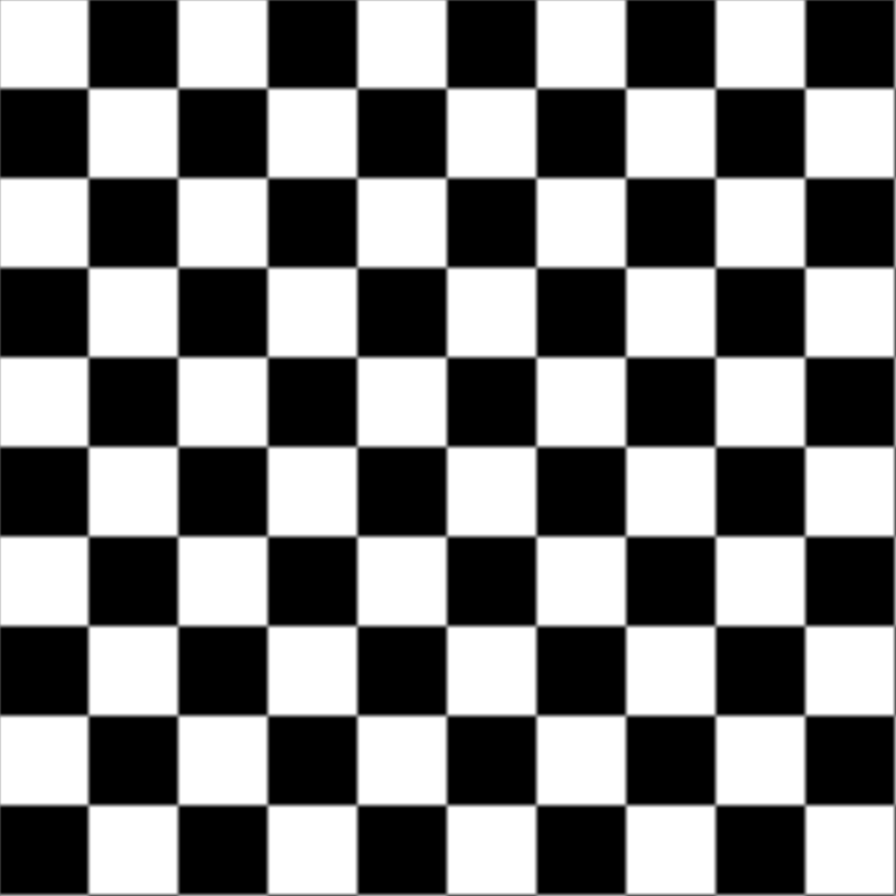
Give the GLSL for this pattern, as a three.js fragment shader.

```glsl
// Black and white checkerboard of ten by ten squares with softly blurred edges.
varying vec2 vUv;

const float SQUARES = 10.0;                       // squares across and down
const vec2 GRID_SHIFT = vec2(-0.0012, 0.0012);    // grid offset, in canvas units
const float EDGE_SOFTNESS = 0.0038;               // half width of the blur, in canvas units
const vec3 DARK = vec3(0.0);
const vec3 LIGHT = vec3(1.0);

// Soft square wave per axis: +1 in even cells, -1 in odd cells.
vec2 squareWave(vec2 cell, float softness) {
  vec2 edge = floor(cell + 0.5);
  vec2 side = smoothstep(-softness, softness, cell - edge) * 2.0 - 1.0;
  vec2 parity = 1.0 - 4.0 * fract(edge * 0.5);
  return side * parity;
}

void main() {
  vec2 cell = (vUv - GRID_SHIFT) * SQUARES;
  vec2 wave = squareWave(cell, EDGE_SOFTNESS * SQUARES);

  // The product alternates in both directions; the lower left square is dark.
  float light = 0.5 - 0.5 * wave.x * wave.y;
  gl_FragColor = vec4(mix(DARK, LIGHT, light), 1.0);
}
```
